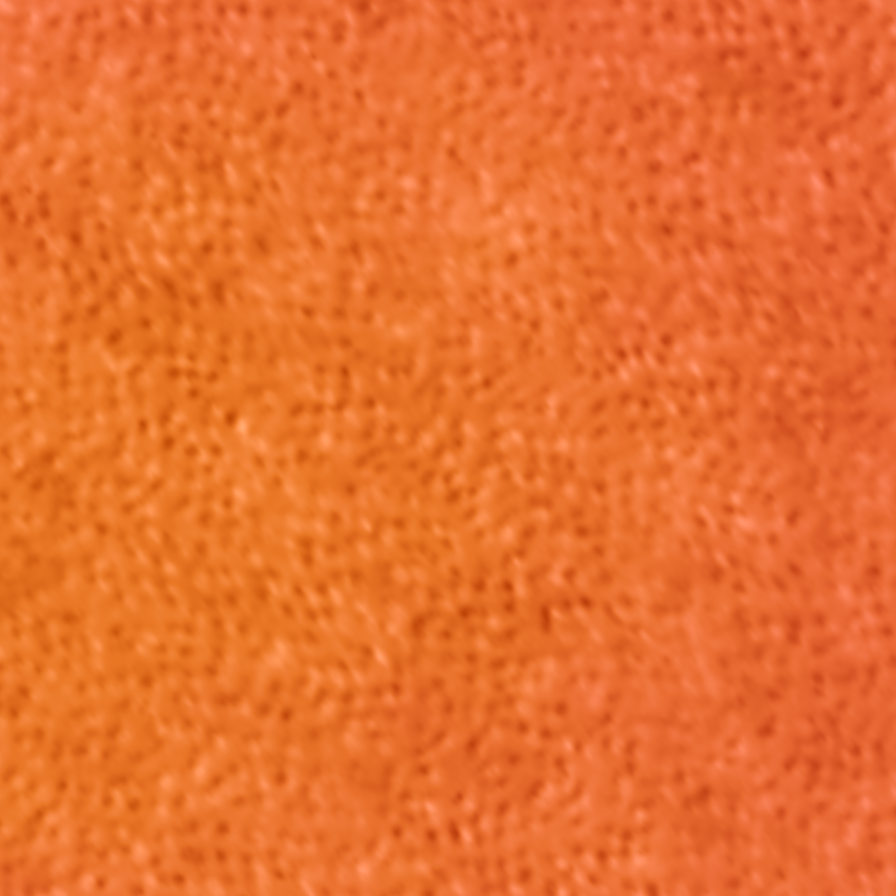
Write a WebGL 1 fragment shader that draws this texture.

```glsl
precision highp float;
// Orange peel: a warm gradient dimpled with small soft pits, each with a lit rim.
// Pits are jittered cellular gaussians; mottling and grain are sums of random
// signed gaussians at several scales, all gently bent by layered sines.
uniform vec2 u_resolution;

#define PIT_CELLS 36.0
#define PIT_SHARPNESS 11.0
#define RIM_SHARPNESS 9.0
#define PIT_DEPTH 1.35
#define RIM_LIGHT 1.30
#define MOTTLE 0.42
#define PATCH_TONE 0.30
#define GRAIN 0.32
#define YELLOW_PEEL vec3(0.912, 0.464, 0.140)
#define RED_PEEL vec3(0.912, 0.405, 0.202)
#define SHADE_STEP vec3(0.092, 0.102, 0.070)
#define LIGHT_STEP vec3(0.060, 0.090, 0.135)

vec2 hash2(vec2 p) {
  vec3 q = fract(vec3(p.xyx) * vec3(0.1031, 0.1030, 0.0973));
  q += dot(q, q.yzx + 33.33);
  return fract((q.xx + q.yz) * q.zy);
}

// Smooth noise around zero: one signed gaussian per jittered cell
float blobs(vec2 p) {
  vec2 cell = floor(p);
  float sum = 0.0;
  for (int y = -1; y <= 1; y++) {
    for (int x = -1; x <= 1; x++) {
      vec2 id = cell + vec2(float(x), float(y));
      vec2 d = p - id - hash2(id + 7.0);
      sum += (hash2(id + 91.0).x * 2.0 - 1.0) * exp(-5.0 * dot(d, d));
    }
  }
  return sum;
}

// Shadow of the pits in x, light on their rims in y
vec2 pits(vec2 p) {
  vec2 cell = floor(p);
  vec2 relief = vec2(0.0);
  for (int y = -1; y <= 1; y++) {
    for (int x = -1; x <= 1; x++) {
      vec2 id = cell + vec2(float(x), float(y));
      vec2 shape = hash2(id + 53.0);
      vec2 d = p - id - 0.15 - 0.7 * hash2(id + 17.0);
      vec2 rim = d - vec2(0.40, -0.32 + 0.3 * (shape.x - 0.5));
      rim.x += rim.y * (shape.y - 0.3) * 0.7;
      rim *= vec2(1.15, 0.85);
      relief.x += (0.35 + 0.65 * shape.x) * exp(-PIT_SHARPNESS * dot(d, d));
      relief.y += (0.15 + 0.85 * shape.y) * exp(-RIM_SHARPNESS * dot(rim, rim));
    }
  }
  return relief;
}

void main() {
  vec2 uv = gl_FragCoord.xy / u_resolution;

  // Bend the grid so that rows of pits wander
  vec2 bent = uv + 0.010 * sin(uv.yx * vec2(17.0, 13.0) + vec2(0.7, 2.1))
                 + 0.004 * sin(uv.yx * vec2(41.0, 37.0) + uv * 19.0);

  // Broad colour drift, yellow at the left and redder to the top and right
  float drift = smoothstep(0.05, 1.0, length((uv - vec2(0.20, 0.42)) * vec2(1.0, 1.2)));
  drift += 0.25 * blobs(uv * 4.0 + 3.0) + 0.15 * blobs(uv * 11.0);
  vec3 color = mix(YELLOW_PEEL, RED_PEEL, clamp(drift, 0.0, 1.0));

  // Pit relief, fading in and out by patches
  float patchiness = clamp(0.9 + 0.5 * blobs(uv * 9.0 + 40.0), 0.5, 1.3);
  vec2 relief = pits(bent * PIT_CELLS) * patchiness;
  float tone = RIM_LIGHT * relief.y - PIT_DEPTH * relief.x + 0.05;

  // Broad patches, soft mottling and fine steep grain on the rims
  tone += PATCH_TONE * (blobs(uv * 5.0 + 70.0) + blobs(uv * 13.0 + 35.0));
  tone += MOTTLE * (0.7 * blobs(bent * 25.0 + 11.0) + blobs(bent * 58.0 + 29.0));
  vec2 slant = vec2(0.57 * uv.x - 0.82 * uv.y, 0.82 * uv.x + 0.57 * uv.y);
  tone += GRAIN * blobs(slant * vec2(80.0, 140.0) + 150.0) * (0.4 + relief.x + relief.y);

  color += LIGHT_STEP * max(tone, 0.0) + SHADE_STEP * min(tone, 0.0);
  gl_FragColor = vec4(clamp(color, 0.0, 1.0), 1.0);
}
```
